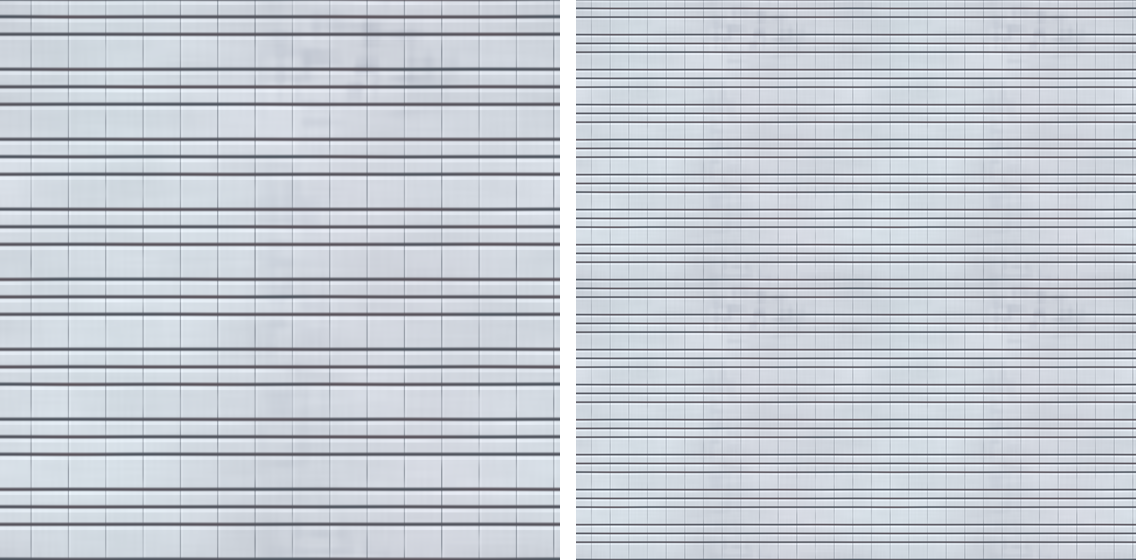
Left, the tile; right, the same tile 2 across and 2 down.
This texture is drawn by a WebGL 2 fragment shader. Its source:

```glsl
#version 300 es
precision highp float;
// Pale metal cladding: eight groups of three dark grooves with one wide and two
// narrow strips, crossed by fifteen faint seams. Wrapping value noise adds
// brushed streaks, soft stains and uneven seams, so the sheet tiles.
uniform vec2 u_resolution;
out vec4 fragColor;

float hash(vec2 p) {
  vec3 q = fract(vec3(p.xyx) * vec3(0.1031, 0.1030, 0.0973));
  q += dot(q, q.yzx + 33.33);
  return fract((q.x + q.y) * q.z);
}

// Value noise on a grid of whole cells that wraps over the canvas.
float noise(vec2 uv, vec2 cells) {
  vec2 p = uv * cells, i = floor(p), f = fract(p);
  f = f * f * (3.0 - 2.0 * f);
  vec2 a = mod(i, cells), b = mod(i + 1.0, cells);
  return mix(mix(hash(a), hash(vec2(b.x, a.y)), f.x),
             mix(hash(vec2(a.x, b.y)), hash(b), f.x), f.y);
}

// Soft spot around a centre, periodic in both directions.
float spot(vec2 uv, vec2 centre, vec2 tightness) {
  return exp(dot(cos(6.2831853 * (uv - centre)) - 1.0, tightness));
}

// Soft line: full at the core, gone at the rim, never thinner than a pixel.
float stroke(float d, float core, float rim) {
  float pixel = 1.0 / min(u_resolution.x, u_resolution.y);
  return 1.0 - smoothstep(core, max(rim, core + pixel), abs(d));
}

void main() {
  vec2 uv = gl_FragCoord.xy / u_resolution;

  // Sheet colour drifts from cool to faintly lilac across the width.
  float drift = 0.5 + 0.5 * cos(6.2831853 * (uv.x - 0.2));
  drift = mix(drift, noise(uv, vec2(5.0, 8.0)), 0.4);
  vec3 color = mix(vec3(0.824, 0.838, 0.872), vec3(0.822, 0.860, 0.888), drift);

  // Broad mottling, uneven panels and brushed streaks.
  color += 0.040 * (noise(uv, vec2(4.0, 6.0)) - 0.5);
  color += 0.028 * (noise(uv, vec2(9.0, 24.0)) - 0.5);
  color += 0.012 * (noise(uv, vec2(12.0, 160.0)) - 0.5);
  color += 0.010 * (noise(uv, vec2(170.0, 16.0)) - 0.5);

  // Grey stains: smeared along and across, strongest right of the upper middle.
  float smear = noise(uv, vec2(14.0, 64.0)) * 0.55 + noise(uv, vec2(64.0, 18.0)) * 0.45;
  float stain = spot(uv, vec2(0.66, 0.89), vec2(4.0, 7.0))
              + 0.40 * spot(uv, vec2(0.52, 0.50), vec2(12.0, 0.3))
              + 0.35 * spot(uv, vec2(0.63, 0.03), vec2(7.0, 20.0));
  color -= vec3(0.115, 0.110, 0.095) * stain * smoothstep(0.25, 0.90, smear);

  // Fifteen vertical seams, each with its own strength and a pale edge.
  float column = uv.x * 15.0 - 0.832;
  float seam = round(column);
  float seamDistance = (column - seam) / 15.0;
  float strength = 0.36 + 0.24 * hash(vec2(mod(seam, 15.0), 7.0))
                 + 0.40 * (noise(uv, vec2(15.0, 32.0)) - 0.5);
  color += 0.025 * stroke(seamDistance - 0.0032, 0.0, 0.0028);
  color = mix(color, vec3(0.50, 0.53, 0.57), strength * stroke(seamDistance, 0.0002, 0.0022));

  // Grooves lie on quarter steps of each group, leaving out one for the wide strip.
  float waver = 0.0006 * (noise(uv, vec2(7.0, 32.0)) - 0.5);
  float quarter = (uv.y + waver - 0.0010) * 32.0;
  float groove = round(quarter);
  float present = abs(mod(groove, 4.0) - 1.0) < 0.5 ? 0.0 : 1.0;
  float grooveDistance = (quarter - groove) / 32.0;

  // Bright lip below each groove, uneven along its length.
  float lip = stroke(grooveDistance + 0.0070, 0.0014, 0.0042);
  color += present * lip * (0.045 + 0.030 * noise(uv, vec2(15.0, 32.0)));

  // Dark groove with a wider shadow above than below, warmer in places.
  float warmth = noise(uv, vec2(8.0, 32.0));
  vec3 grooveColor = mix(vec3(0.30, 0.33, 0.37), vec3(0.35, 0.32, 0.35), warmth);
  float rim = grooveDistance > 0.0 ? 0.0058 : 0.0046;
  color = mix(color, grooveColor, present * stroke(grooveDistance, 0.0002, rim));

  fragColor = vec4(color, 1.0);
}
```
